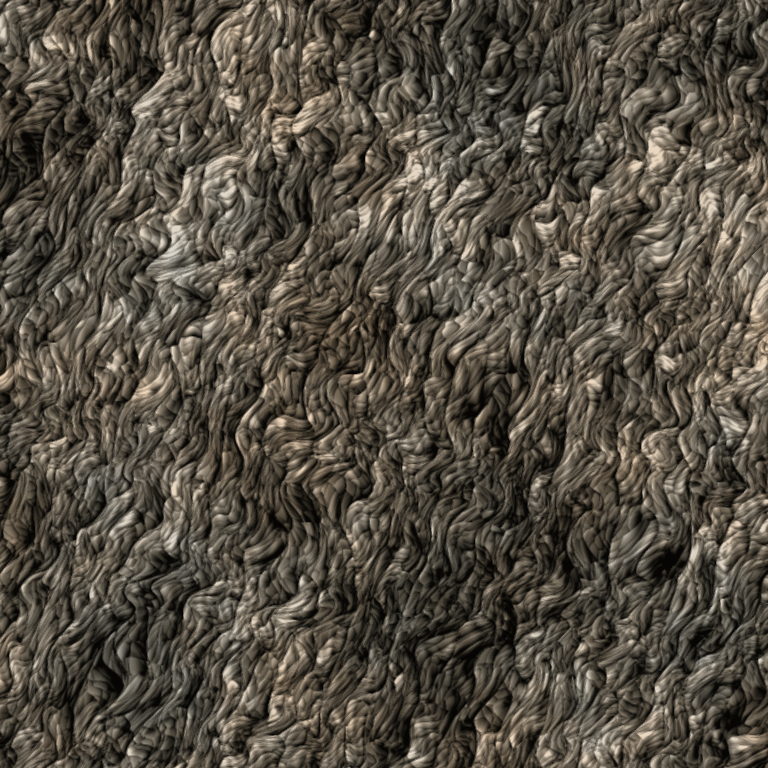
A Shadertoy shader for this texture:

```glsl
const vec3 SHADOW = vec3(0.10, 0.09, 0.07);
const vec3 MID = vec3(0.32, 0.29, 0.24);
const vec3 PALE = vec3(0.71, 0.66, 0.59);
const vec3 WARM_SHIFT = vec3(0.025, 0.0, -0.025);
const vec2 LIGHT = vec2(-0.98, 0.2);    // in grain space
const vec2 STRETCH = vec2(1.0, 0.45);   // flakes run along the grain
const float LEAN = 0.3;                 // grain angle from the vertical
const float CURL = 0.12;
const float CURL_GROWTH = 1.28;
const float CURL_FREQ = 12.0;
const float FLAKE_FREQ = 36.0;
const float TWIST = 1.5;                // spread of grain angle between flakes
const float RELIEF = 1.25;
const float CREVICE = 1.25;
const float CREVICE_FADE = 0.78;
const float CREVICE_WIDTH = 0.3;
const float FLAKE_TONE = 1.0;
const float STRAND = 0.4;
const float STRAND_FREQ = 14.0;
const float PATCH = 0.5;
const float PATCH_FREQ = 7.0;
const float BRIGHTNESS = 0.37;
const float GLINT = 0.42;
const float SPECK = 1.3;
const float SPECK_SHARE = 0.1;
const float SOFTNESS = 0.003;           // filter width on the canvas
const int SAMPLES = 3;

mat2 turn(float a) {
    float c = cos(a), s = sin(a);
    return mat2(c, s, -s, c);
}

vec3 hash3(vec2 p) {
    vec3 q = fract(p.xyx * vec3(0.1031, 0.1030, 0.0973));
    q += dot(q, q.yxz + 33.33);
    return fract((q.xxy + q.yzz) * q.zyx);
}

// Cellular noise: offset to the nearest point, distance gap, cell id
vec4 cells(vec2 p) {
    vec2 base = floor(p);
    vec2 nearest = vec2(0.0);
    float first = 9.0, second = 9.0, id = 0.0;
    for (int y = -1; y <= 1; y++)
    for (int x = -1; x <= 1; x++) {
        vec2 cell = base + vec2(x, y);
        vec3 h = hash3(cell);
        vec2 offset = cell + h.xy - p;
        float d = length(offset);
        if (d < first) {
            second = first;
            first = d;
            nearest = offset;
            id = h.z;
        } else {
            second = min(second, d);
        }
    }
    return vec4(nearest, second - first, id);
}

// Layered sines that bend the grain, most at the small scales
vec2 curlGrain(vec2 p) {
    float freq = CURL_FREQ, curl = CURL;
    for (int i = 0; i < 6; i++) {
        vec2 k = freq * (turn(float(i) * 2.4) * p);
        p += curl / freq * cos(k.yx + float(i) * 1.7);
        freq *= 1.6;
        curl *= CURL_GROWTH;
    }
    return p;
}

// Layered sines for soft patches and clumps
float patches(vec2 p) {
    float sum = 0.0, weight = 1.0, freq = PATCH_FREQ;
    for (int i = 0; i < 6; i++) {
        vec2 k = freq * (turn(float(i) * 1.9 + 0.6) * p) + sum;
        sum += weight * sin(k.x) * sin(k.y + 1.3);
        weight *= 0.85;
        freq *= 1.7;
    }
    return sum;
}

float barkTone(vec2 p) {
    vec2 grain = turn(LEAN) * curlGrain(p);
    float tone = BRIGHTNESS + PATCH * patches(grain * vec2(1.0, 0.7));
    float freq = FLAKE_FREQ, depth = CREVICE;
    for (int i = 0; i < 3; i++) {
        vec4 flake = cells(grain * STRETCH * freq + float(i) * 17.3);
        // Domed relief, with crevices on the shaded side
        float lit = -dot(flake.xy, LIGHT);
        float gap = 1.0 - smoothstep(0.0, CREVICE_WIDTH, flake.z);
        tone += RELIEF * lit + FLAKE_TONE * (flake.w - 0.5) * (1.0 - gap);
        tone -= depth * gap * smoothstep(-0.1, 0.2, -lit);
        // Fine strands inside the largest flakes
        if (i == 0) {
            float angle = (flake.w - 0.5) * 1.6;
            float across = dot(flake.xy, vec2(cos(angle), sin(angle)));
            tone += STRAND * sin(across * STRAND_FREQ + 2.0 * sin(flake.y * 4.0));
        }
        // Scattered pale crumbs
        if (i == 1) {
            float crumb = 1.0 - smoothstep(0.1, 0.45, length(flake.xy));
            tone += SPECK * crumb * step(1.0 - SPECK_SHARE, flake.w);
        }
        // Each flake twists and pushes the layer below it
        grain = turn((flake.w - 0.5) * TWIST) * (grain + 0.25 * flake.yx / freq);
        freq *= 1.95;
        depth *= CREVICE_FADE;
    }
    float peak = max(tone - 0.9, 0.0);
    return tone + GLINT * peak * peak;
}

vec3 barkColour(float tone) {
    vec3 dark = mix(SHADOW, MID, max(tone / 1.5 + 1.0, -0.35));
    vec3 light = mix(MID, PALE, min(tone / 2.55, 1.5));
    return tone < 0.0 ? dark : light;
}

void mainImage(out vec4 fragColor, in vec2 fragCoord) {
    vec2 uv = fragCoord / iResolution.y;
    vec3 colour = vec3(0.0);
    for (int y = 0; y < SAMPLES; y++)
    for (int x = 0; x < SAMPLES; x++) {
        vec2 spread = (vec2(x, y) + 0.5) / float(SAMPLES) - 0.5;
        colour += barkColour(barkTone(uv + SOFTNESS * spread));
    }
    colour /= float(SAMPLES * SAMPLES);
    colour *= 1.0 + WARM_SHIFT * patches(uv + 5.7);
    fragColor = vec4(clamp(colour, 0.0, 1.0), 1.0);
}
```
